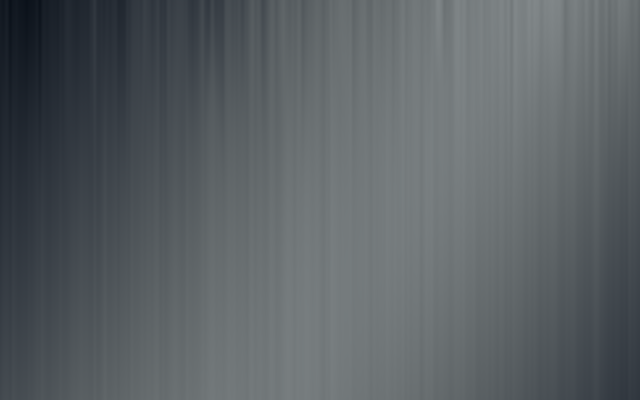
Reproduce this background procedurally as a Shadertoy shader.

```glsl
float hash(float n) {
    n = fract(n * 0.1031);
    n *= n + 33.33;
    return fract(n * (n + n));
}

// Smooth one-dimensional noise from -1 to 1
float noise(float x) {
    float cell = floor(x);
    float blend = smoothstep(0.0, 1.0, x - cell);
    return 2.0 * mix(hash(cell), hash(cell + 1.0), blend) - 1.0;
}

// Soft vertical band centred on a column
float band(float x, float centre, float width) {
    float d = (x - centre) / width;
    return exp(-d * d);
}

// Diagonal sheen, wider on its left flank
float sheen(vec2 uv) {
    float d = uv.x - mix(0.46, 0.82, uv.y);
    float rightWidth = mix(0.60, 0.47, uv.y);
    float spread = mix(0.65, rightWidth, smoothstep(-0.08, 0.08, d));
    return mix(0.472, 0.49, uv.y) * exp(-d * d / (spread * spread));
}

// Brushed grain: fine lines everywhere, broad ones hanging from the top
float brushing(vec2 uv) {
    float grain = 0.0;
    float weight = 0.010;
    float frequency = 75.0;
    for (int i = 0; i < 3; i++) {
        grain += weight * noise(uv.x * frequency + 17.0 * float(i));
        frequency *= 1.8;
        weight *= 0.9;
    }
    float reach = 0.55 + 0.2 * noise(uv.x * 60.0 + 91.0);
    float hang = smoothstep(reach, 1.05, uv.y);
    float streaks = 0.026 * noise(uv.x * 95.0 + 40.0)
                  + 0.020 * noise(uv.x * 190.0 + 7.0);

    // Stronger bands near the upper corners
    streaks += 0.045 * band(uv.x, 0.835, 0.012);
    streaks += 0.030 * band(uv.x, 0.680, 0.008);
    streaks -= 0.050 * band(uv.x, 0.057, 0.014);
    streaks -= 0.030 * band(uv.x, 0.320, 0.025);
    return grain * mix(0.75, 1.0, uv.y) + streaks * hang;
}

void mainImage(out vec4 fragColor, in vec2 fragCoord) {
    vec2 uv = fragCoord / iResolution.xy;
    float light = sheen(uv) + brushing(uv);

    // Cool steel tint, more neutral in the highlights
    vec3 coolTint = vec3(-0.026, 0.000, 0.034);
    vec3 brightTint = vec3(-0.018, 0.006, 0.014);
    vec3 steel = light + mix(coolTint, brightTint, smoothstep(0.15, 0.45, light));
    fragColor = vec4(clamp(steel, 0.0, 1.0), 1.0);
}
```
